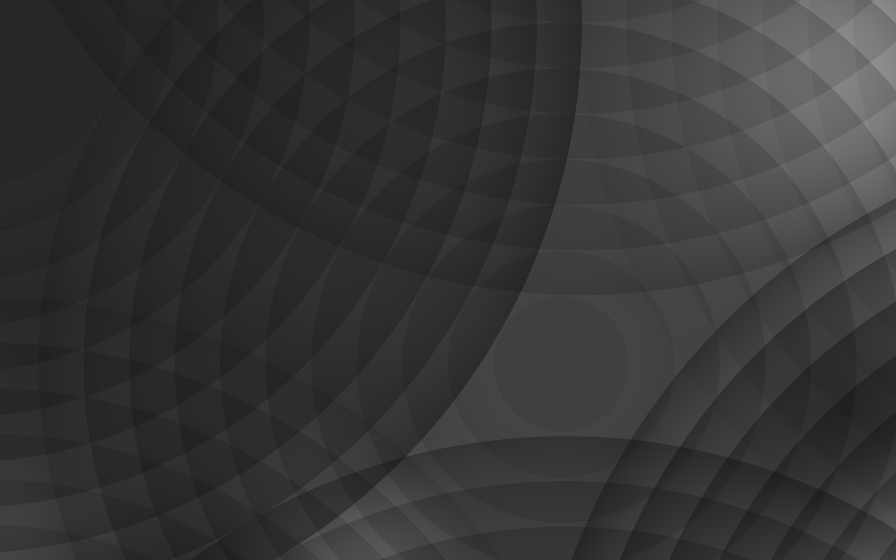
Reproduce this background procedurally as a Shadertoy shader.

```glsl
const float RING_STEP = 0.0813;
const float RING_COUNT = 10.0;

// Soft round patch of light, strongest at its centre
float glow(vec2 p, vec2 centre, float spread) {
    vec2 offset = p - centre;
    return exp(-dot(offset, offset) / spread);
}

// Brightness factor of concentric translucent discs:
// dark just inside each rim, lighter towards the next one
float discStack(vec2 p, vec2 centre, float radius, float contrast, float dimming, float pixel) {
    float depth = radius - length(p - centre);
    float inside = smoothstep(-0.5 * pixel, 0.5 * pixel, depth);
    float ring = clamp(depth / RING_STEP, 0.0, RING_COUNT);
    float ramp = fract(ring);
    float softness = 1.2 * pixel / RING_STEP;
    ramp *= 1.0 - smoothstep(1.0 - softness, 1.0, ramp);
    float fade = mix(1.0, 0.3, ring / RING_COUNT);
    return 1.0 + inside * (contrast * fade * (ramp - 0.5) - dimming);
}

// Smooth illumination beneath the discs
float baseLight(vec2 p) {
    float light = mix(0.21, 0.26, smoothstep(0.3, 0.9, p.x));
    light += 0.28 * glow(p, vec2(1.62, 0.90), 0.10);
    light += 0.13 * glow(p, vec2(0.62, 0.02), 0.03);
    light += 0.11 * glow(p, vec2(0.02, 0.02), 0.03);
    light += 0.14 * glow(p, vec2(1.62, -0.01), 0.02);
    light -= 0.10 * glow(p, vec2(1.53, 0.25), 0.03);
    return light;
}

void mainImage(out vec4 fragColor, in vec2 fragCoord) {
    float pixel = 1.0 / iResolution.y;
    vec2 p = fragCoord * pixel;
    float shade = baseLight(p);

    // Corner stacks
    shade *= discStack(p, vec2(-0.069, 0.958), 1.108, 0.20, 0.25, pixel);
    shade *= discStack(p, vec2(-0.021, -0.667), 1.135, 0.16, 0.00, pixel);
    shade *= discStack(p, vec2(2.135, -0.417), 1.190, 0.36, 0.10, pixel);
    shade *= discStack(p, vec2(2.146, 0.958), 1.108, 0.08, 0.00, pixel);

    // Central, lower and upper stacks
    shade *= discStack(p, vec2(1.002, 0.350), 0.933, 0.22, 0.00, pixel);
    shade *= discStack(p, vec2(1.010, -0.904), 1.125, 0.18, 0.18, pixel);
    shade *= discStack(p, vec2(1.035, 1.581), 1.108, 0.14, 0.07, pixel);

    fragColor = vec4(vec3(clamp(shade, 0.0, 1.0)), 1.0);
}
```
